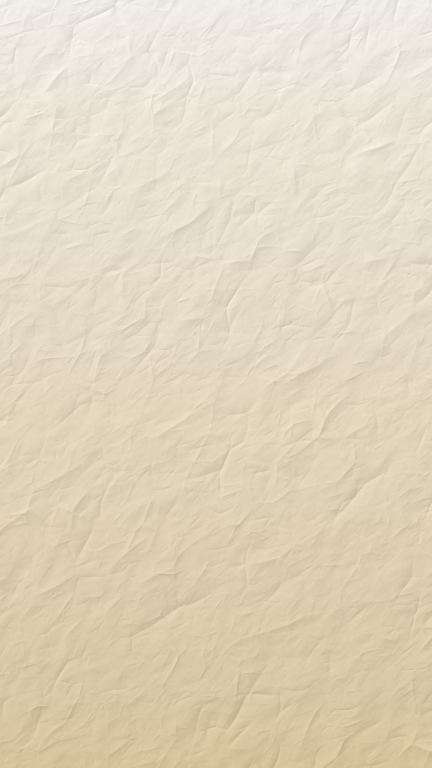
A WebGL 2 fragment shader for this texture:

```glsl
#version 300 es
precision highp float;

#define CREASE_SCALE 22.0
#define CREASE_ANGLE 0.72
#define CREASE_STRETCH 0.52
#define CREASE_WIDTH 0.19
#define RELIEF 0.041
#define SHADOW_GAIN 1.3
#define GRAIN 0.010
#define PAPER_BOTTOM vec3(0.837, 0.764, 0.618)
#define PAPER_TOP vec3(0.936, 0.916, 0.876)
#define TOP_GLOW vec3(0.000, 0.008, 0.024)

uniform vec2 u_resolution;
out vec4 fragColor;

// Integer hash giving two values in -1..1
vec2 hash2(vec2 cell) {
    uvec2 v = uvec2(ivec2(cell) + 32768);
    v = v * 1664525u + 1013904223u;
    v.x += v.y * 1664525u;
    v.y += v.x * 1664525u;
    v ^= v >> 16u;
    v.x += v.y * 1664525u;
    v.y += v.x * 1664525u;
    v ^= v >> 16u;
    return vec2(v & 65535u) / 32767.5 - 1.0;
}

float gradientNoise(vec2 p) {
    vec2 i = floor(p), f = p - i;
    vec2 u = f * f * f * (f * (f * 6.0 - 15.0) + 10.0);
    vec2 e = vec2(1.0, 0.0);
    float a = dot(hash2(i), f);
    float b = dot(hash2(i + e.xy), f - e.xy);
    float c = dot(hash2(i + e.yx), f - e.yx);
    float d = dot(hash2(i + e.xx), f - e.xx);
    return mix(mix(a, b, u.x), mix(c, d, u.x), u.y);
}

vec2 rotate(vec2 p, float angle) {
    float c = cos(angle), s = sin(angle);
    return vec2(c * p.x + s * p.y, c * p.y - s * p.x);
}

// Gap between the two nearest scattered points: zero on straight cell borders
float borderGap(vec2 q) {
    vec2 i = floor(q), f = q - i;
    float nearest = 8.0, second = 8.0;
    for (int y = -1; y <= 1; y++) {
        for (int x = -1; x <= 1; x++) {
            vec2 offset = vec2(x, y);
            float d = length(offset + 0.5 + 0.48 * hash2(i + offset) - f);
            second = min(second, max(nearest, d));
            nearest = min(nearest, d);
        }
    }
    return second - nearest;
}

// Straight sharp folds, raised or sunken by patches and absent in between
float crease(vec2 q) {
    float gap = borderGap(q);
    float fold = exp(-sqrt(gap * gap + 0.0005) / CREASE_WIDTH);
    float gate = gradientNoise(q * 0.85 + 37.3) * 3.4;
    gate *= 1.6 * abs(gate) / (0.5 + abs(gate));
    return CREASE_WIDTH * fold * gate;
}

// Crumpled height built from elongated folds at several sizes
float paperHeight(vec2 p) {
    p += 0.010 * vec2(gradientNoise(p * 19.0 + 5.1), gradientNoise(p * 19.0 + 61.7));
    float height = 0.0, scale = CREASE_SCALE, weight = 0.95;
    for (int i = 0; i < 4; i++) {
        float turn = 0.45 * (float((i + 1) % 3) - 1.0);
        vec2 q = rotate(p, CREASE_ANGLE + turn) * scale;
        q = q * vec2(CREASE_STRETCH, 1.0) + float(i) * 19.7;
        height += weight * (crease(q) + 0.17 * gradientNoise(q * 1.3 + 83.0)) / scale;
        scale *= 1.6;
        weight *= 0.92;
    }
    return height;
}

void main() {
    vec2 p = gl_FragCoord.xy / u_resolution.y;

    // Slope toward a light at the upper left
    vec2 toLight = normalize(vec2(-0.65, 0.76));
    float reach = 0.0009;
    float rise = paperHeight(p + toLight * reach) - paperHeight(p - toLight * reach);
    float slope = -rise / (2.0 * reach);

    // Soft limit, with shadows deeper than highlights
    float shade = slope / (1.0 + 0.25 * abs(slope));
    shade *= shade < 0.0 ? SHADOW_GAIN : 0.85;

    // Vertical tint, relief and fine fibre
    vec3 color = mix(PAPER_BOTTOM, PAPER_TOP, p.y);
    color += TOP_GLOW * smoothstep(0.82, 1.0, p.y);
    float fibre = gradientNoise(p * 190.0) + 0.5 * gradientNoise(p * 90.0 + 11.0);
    color += RELIEF * shade * vec3(1.0, 1.0, 0.97) + GRAIN * fibre;

    fragColor = vec4(clamp(color, 0.0, 1.0), 1.0);
}
```
